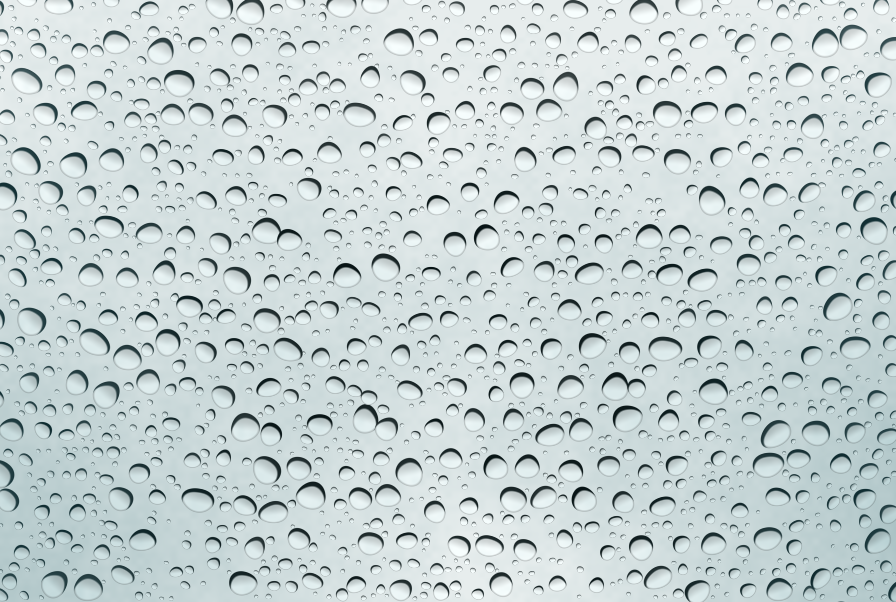
Give the GLSL for this texture, as a Shadertoy shader.

```glsl
// Water drops on a pale misted pane: three jittered grids of domed drops,
// each with a dark crescent on its upper side and a bright lower belly,
// painted from the finest to the largest over a soft grey-teal gradient.

const vec3 PALE = vec3(0.905, 0.93, 0.93);
const vec3 TEAL = vec3(0.66, 0.755, 0.765);
const vec3 INK = vec3(0.025, 0.075, 0.08);
const vec3 INK_TEAL = vec3(0.05, 0.17, 0.19);

// Per layer: large, medium, fine (lengths in canvas heights)
const vec3 CELL = vec3(0.064, 0.037, 0.020);
const vec3 MIN_RADIUS = vec3(0.0130, 0.0070, 0.0028);
const vec3 MAX_RADIUS = vec3(0.0245, 0.0120, 0.0062);
const vec3 PRESENCE = vec3(0.90, 0.78, 0.60);
const vec3 DARKNESS = vec3(1.0, 0.95, 0.68);

const float JITTER = 0.50;        // scatter inside a cell
const float LEAN = 0.9;           // tilt of the crescents towards the middle
const float CRESCENT_DROP = 0.29; // downward shift of the inner disc
const float CRESCENT_INNER = 0.97;
const float GAP = 0.0010;         // clear space around larger drops

struct Drop { vec2 pos; float radius; float seed; };

float hash(vec2 p) {
    return fract(sin(dot(p, vec2(127.1, 311.7))) * 43758.55);
}

float noise(vec2 p) {
    vec2 i = floor(p), f = fract(p);
    f = f * f * (3.0 - 2.0 * f);
    return mix(mix(hash(i), hash(i + vec2(1, 0)), f.x),
               mix(hash(i + vec2(0, 1)), hash(i + vec2(1, 1)), f.x), f.y);
}

// The drop that lives in one grid cell; radius 0 means the cell is empty
Drop dropAt(vec2 cell, int layer) {
    vec2 key = cell + 37.3 * float(layer + 1);
    vec2 offset = JITTER * (vec2(hash(key), hash(key + 5.7)) - 0.5);
    offset.x += 0.5 * mod(cell.y, 2.0) - 0.25;
    float size = hash(key + 11.9);
    float radius = mix(MIN_RADIUS[layer], MAX_RADIUS[layer], size * sqrt(size));
    radius *= step(hash(key + 17.1), PRESENCE[layer]);
    return Drop((cell + 0.5 + offset) * CELL[layer], radius, hash(key + 23.3));
}

// True when a drop would touch one of the larger layers
bool isCrowded(Drop d, int layer) {
    for (int big = 0; big < layer; big++) {
        vec2 home = floor(d.pos / CELL[big]);
        for (int k = 0; k < 9; k++) {
            Drop o = dropAt(home + vec2(k % 3 - 1, k / 3 - 1), big);
            if (o.radius > 0.0 && distance(o.pos, d.pos) < o.radius + d.radius + GAP)
                return true;
        }
    }
    return false;
}

// Mist: pale above, teal in the lower corners, a glow at the foot
vec3 background(vec2 uv, vec2 p) {
    float side = uv.x - 0.5;
    float shade = (1.0 - uv.y) * (0.42 + 2.3 * side * side) + 0.01;
    vec2 glow = (uv - vec2(0.58, 0.02)) * vec2(4.5, 6.0);
    shade -= 0.36 * exp(-dot(glow, glow));
    shade += 0.20 * (noise(p * 4.0) - 0.5) + 0.14 * (noise(p * 17.0) - 0.5);
    shade += 0.12 * (noise(p * 90.0) - 0.5);
    return mix(PALE, TEAL, clamp(shade, 0.0, 1.0));
}

// Paints one drop over the colour beneath it
vec3 paintDrop(vec3 under, vec3 mist, vec2 p, vec2 uv, Drop d, int layer, float pixel) {
    float tilt = LEAN * (uv.x - 0.5) + 0.8 * (d.seed - 0.5);
    float c = cos(tilt), s = sin(tilt);
    vec2 q = mat2(c, -s, s, c) * (p - d.pos) / d.radius;

    // Irregular dome: slightly stretched and wobbly, a little flat below
    float stretch = mix(0.91, 1.12, fract(d.seed * 7.3));
    q *= vec2(1.0 / stretch, stretch);
    q.y *= q.y < 0.0 ? 1.10 : 1.0;
    float angle = atan(q.y, q.x);
    q *= 1.0 + 0.035 * sin(3.0 * angle + 40.0 * d.seed) + 0.03 * sin(2.0 * angle + 90.0 * d.seed);

    float soft = 0.7 * pixel / d.radius;
    float dist = length(q);
    float mask = 1.0 - smoothstep(1.0 - soft, 1.0 + soft, dist);

    // Belly brightens downwards and ends in a thin grey rim
    vec3 body = mist * mix(0.88, 1.07, smoothstep(0.6, -0.3, q.y));
    body *= 1.0 - 0.23 * smoothstep(0.80, 1.0, dist);

    // Crescent between the outline and a lowered inner disc
    float inner = length(q + vec2(0.2 * (fract(d.seed * 13.7) - 0.5), CRESCENT_DROP));
    float edge = 0.04 + 0.8 * soft;
    float crescent = smoothstep(CRESCENT_INNER - edge, CRESCENT_INNER + edge, inner);
    float strength = DARKNESS[layer] * mix(0.82, 1.0, fract(d.seed * 5.1));
    strength *= 1.0 - 0.15 * smoothstep(0.65, 1.0, uv.y);
    vec3 ink = mix(INK, INK_TEAL, smoothstep(0.15, 0.5, abs(uv.x - 0.5)));
    body = mix(body, ink, crescent * strength);
    return mix(under, body, mask);
}

void mainImage(out vec4 fragColor, in vec2 fragCoord) {
    vec2 uv = fragCoord / iResolution.xy;
    vec2 p = fragCoord / iResolution.y;
    float pixel = 1.0 / iResolution.y;
    vec3 mist = background(uv, p);
    vec3 color = mist;

    for (int layer = 2; layer >= 0; layer--) {
        vec2 home = floor(p / CELL[layer]);
        for (int k = 0; k < 9; k++) {
            Drop d = dropAt(home + vec2(k % 3 - 1, k / 3 - 1), layer);
            bool isNear = distance(p, d.pos) < d.radius * 1.3 + 2.0 * pixel;
            if (d.radius > 0.0 && isNear && !isCrowded(d, layer))
                color = paintDrop(color, mist, p, uv, d, layer, pixel);
        }
    }
    fragColor = vec4(clamp(color, 0.0, 1.0), 1.0);
}
```
